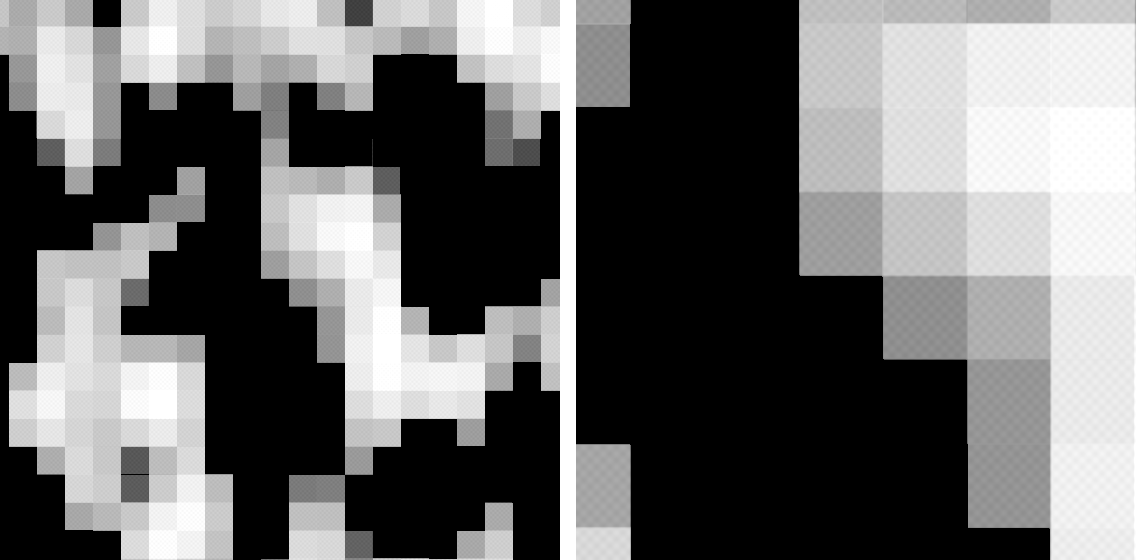
Left: the whole. Right: its middle third, enlarged.
Give the GLSL for this texture, as a three.js fragment shader.

```glsl
// Blocky greyscale noise: bright mottled patches on black, drawn as coarse square cells.
varying vec2 vUv;

const float CELLS = 20.0;                      // squares across the canvas
const vec2  GRID_SHIFT = vec2(0.34, 0.07);     // grid offset, in cells
const float EDGE_SOFTNESS = 0.04;              // blend between squares, in cells
const int   WAVES = 48;                        // plane waves in the field
const float MIN_FREQUENCY = 1.8;               // cycles per canvas
const float MAX_FREQUENCY = 6.5;
const vec2  STRETCH = vec2(1.18, 0.82);        // makes patches taller than wide
const float BIAS = 0.05;                       // raises the lit share above half
const float GAIN = 0.835;                      // grey at one standard deviation
const float GAMMA = 0.22;                      // steep rise from black to grey
const float GRAIN_PITCH = 256.0;               // dither squares across the canvas
const float GRAIN_STRENGTH = 0.02;
const float SEED = 7.0;
const float PI = 3.14159;

float hash(vec2 p) {
  return fract(sin(dot(p, vec2(127.1, 311.7))) * 43758.5453);
}

// Zero-mean random field with unit deviation, summed from plane waves.
float waveField(vec2 p) {
  float sum = 0.0;
  float power = 0.0;
  for (int i = 0; i < WAVES; i++) {
    float id = float(i);
    float angle = PI * (id + hash(vec2(id, SEED))) / float(WAVES);
    float frequency = mix(MIN_FREQUENCY, MAX_FREQUENCY, hash(vec2(id, SEED + 1.0)));
    float phase = hash(vec2(id, SEED + 2.0));
    float amplitude = 1.0 / frequency;
    vec2 direction = vec2(cos(angle), sin(angle)) * STRETCH;
    sum += amplitude * cos(2.0 * PI * (frequency * dot(direction, p) + phase));
    power += 0.5 * amplitude * amplitude;
  }
  return sum / sqrt(power);
}

// Snaps a point to its cell, with a narrow ramp at the borders.
vec2 snapToCell(vec2 uv) {
  vec2 p = uv * CELLS - GRID_SHIFT;
  vec2 ramp = smoothstep(1.0 - EDGE_SOFTNESS, 1.0, fract(p));
  return (floor(p) + ramp + 0.5) / CELLS;
}

void main() {
  // Only the positive half of the field is lit.
  float level = max(waveField(snapToCell(vUv)) + BIAS, 0.0);
  float grey = GAIN * pow(level, GAMMA);

  // Faint checkered dither inside the lit cells.
  vec2 weave = sin(PI * GRAIN_PITCH * vUv);
  grey += GRAIN_STRENGTH * weave.x * weave.y * step(0.1, grey);

  gl_FragColor = vec4(vec3(clamp(grey, 0.0, 1.0)), 1.0);
}
```
